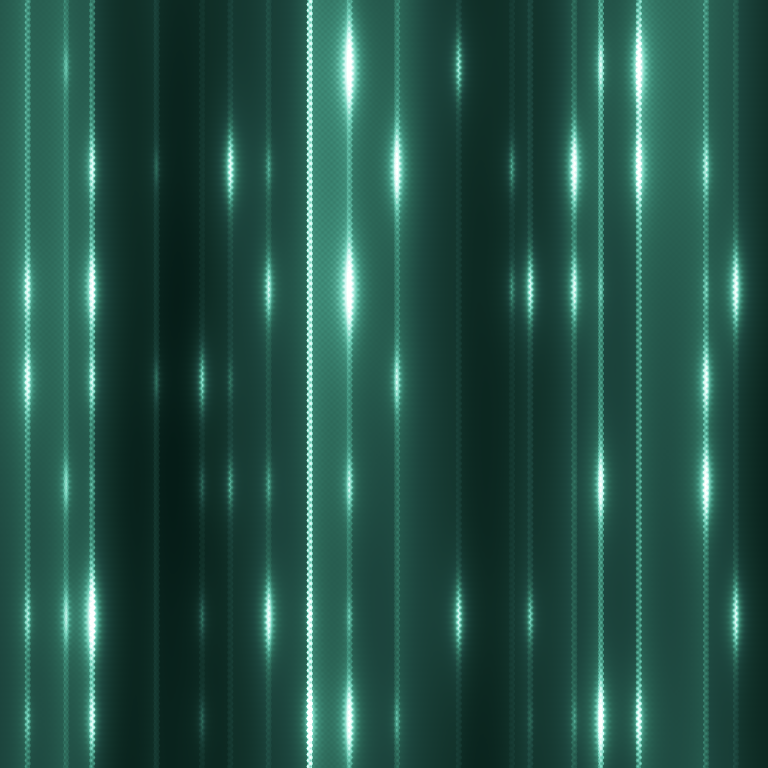
A WebGL 1 fragment shader for this background:

```glsl
precision highp float;
// Glowing vertical strings with lens-shaped glints on a dark teal curtain.
// Strings and glints sit on jittered grids and add up to one light value,
// which a fine staggered weave modulates before a colour ramp tints it.

uniform vec2 u_resolution;

const float TAU = 6.2831853;
const int STRINGS = 18;
const int ROWS = 7;
const float SEED = 3.7;
const float STRING_JITTER = 1.2;    // in string spacings
const float LINE_HALF = 0.0034;     // half width of a string
const float GLINT_WIDTH = 0.0056;
const float GLINT_HEIGHT = 0.042;
const float HALO_WIDTH = 0.022;
const float SPILL_REACH = 0.06;     // one-sided sheet of light beside a string
const float SPILL_LIGHT = 0.15;
const float SHEEN_PERIOD = 0.42;    // spacing of the broad bright folds
const float SHEEN_CENTRE = 0.03;
const float SHEEN_LIGHT = 0.23;
const float FOLD_LIGHT = 0.13;
const float WEAVE_COUNT = 128.0;    // weave periods across the canvas
const float WEAVE_SHIFT = 0.0007;

const vec3 ABYSS  = vec3(0.02, 0.11, 0.09);
const vec3 DARK   = vec3(0.06, 0.18, 0.15);
const vec3 PINE   = vec3(0.11, 0.27, 0.24);
const vec3 TEAL   = vec3(0.17, 0.40, 0.34);
const vec3 JADE   = vec3(0.25, 0.56, 0.48);
const vec3 MINT   = vec3(0.44, 0.81, 0.72);
const vec3 PALE   = vec3(0.80, 0.97, 0.94);

float hash(vec2 p) {
  return fract(sin(dot(p + SEED, vec2(127.1, 311.7))) * 43758.55);
}

vec2 gradient(vec2 cell) {
  float a = TAU * hash(cell);
  return vec2(cos(a), sin(a));
}

float gradientNoise(vec2 p) {
  vec2 i = floor(p), f = fract(p);
  vec2 u = f * f * f * (f * (f * 6.0 - 15.0) + 10.0);
  float a = dot(gradient(i), f);
  float b = dot(gradient(i + vec2(1.0, 0.0)), f - vec2(1.0, 0.0));
  float c = dot(gradient(i + vec2(0.0, 1.0)), f - vec2(0.0, 1.0));
  float d = dot(gradient(i + 1.0), f - 1.0);
  return mix(mix(a, b, u.x), mix(c, d, u.x), u.y);
}

// Broad folds of the curtain: 1 on a bright fold, 0 between folds
float sheen(float x) {
  return 0.5 + 0.5 * cos(TAU * (x - SHEEN_CENTRE) / SHEEN_PERIOD);
}

float backdrop(vec2 p) {
  float lift = mix(0.7, 1.2, smoothstep(0.0, 0.85, p.y));
  float folds = gradientNoise(vec2(p.x * 9.0, p.y * 1.2));
  return 0.015 + SHEEN_LIGHT * sheen(p.x) * lift + FOLD_LIGHT * folds;
}

// Light of all glints on one string, d away from its axis
float glints(float d, float y, float id, float strength) {
  float sum = 0.0;
  for (int r = 0; r < ROWS; r++) {
    float row = float(r);
    float centre = (row + 0.5 + 0.5 * (hash(vec2(row, 71.0)) - 0.5)) / float(ROWS);
    float power = smoothstep(0.5, 1.0, hash(vec2(id, row + 20.0)));
    power *= mix(0.5, 1.0, strength);
    float size = 0.4 + 1.0 * power;
    float dy = (y - centre) / (GLINT_HEIGHT * size);
    float body = exp(-abs(d) / (GLINT_WIDTH * size) - dy * dy);
    float halo = exp(-abs(d) / (HALO_WIDTH * size) - 0.2 * dy * dy);
    sum += power * (1.3 * body + 0.28 * halo);
  }
  return sum;
}

float stringLight(vec2 p, float id, float weave, float pixel) {
  float jitter = STRING_JITTER * (hash(vec2(id, 1.0)) - 0.5);
  float x = (id + 0.5 + jitter) / float(STRINGS);
  float own = hash(vec2(id, 2.0));
  float strength = mix(own * own, sheen(x), 0.45);
  float d = p.x - x;

  float core = 1.0 - smoothstep(LINE_HALF - pixel, LINE_HALF + pixel, abs(d));
  core *= 0.55 * strength * strength * strength + 0.05;
  float glow = 0.12 * strength * exp(-abs(d) / 0.016);

  float side = hash(vec2(id, 3.0)) < 0.5 ? -1.0 : 1.0;
  float away = d * side;
  float spill = smoothstep(-0.004, 0.004, away) * exp(-max(away, 0.0) / SPILL_REACH);

  return core * (1.0 + 0.35 * weave) + glow + SPILL_LIGHT * strength * spill
       + glints(d, p.y, id, strength);
}

vec3 ramp(float t) {
  vec3 c = mix(ABYSS, DARK, clamp(t / 0.1, 0.0, 1.0));
  c = mix(c, PINE, clamp((t - 0.10) / 0.15, 0.0, 1.0));
  c = mix(c, TEAL, clamp((t - 0.25) / 0.15, 0.0, 1.0));
  c = mix(c, JADE, clamp((t - 0.40) / 0.15, 0.0, 1.0));
  c = mix(c, MINT, clamp((t - 0.55) / 0.20, 0.0, 1.0));
  c = mix(c, PALE, clamp((t - 0.75) / 0.25, 0.0, 1.0));
  return mix(c, vec3(1.0), clamp((t - 1.0) / 0.3, 0.0, 1.0));
}

void main() {
  vec2 p = gl_FragCoord.xy / u_resolution;
  vec2 wave = sin(TAU * WEAVE_COUNT * p);  // staggered weave of dots
  float weave = wave.x * wave.y;
  p.x += WEAVE_SHIFT * wave.y;
  float light = backdrop(p);
  for (int i = 0; i < STRINGS; i++)
    light += stringLight(p, float(i), weave, 0.5 / u_resolution.x);
  light *= 1.0 + 0.07 * weave * smoothstep(0.2, 0.7, light);
  gl_FragColor = vec4(ramp(light), 1.0);
}
```
